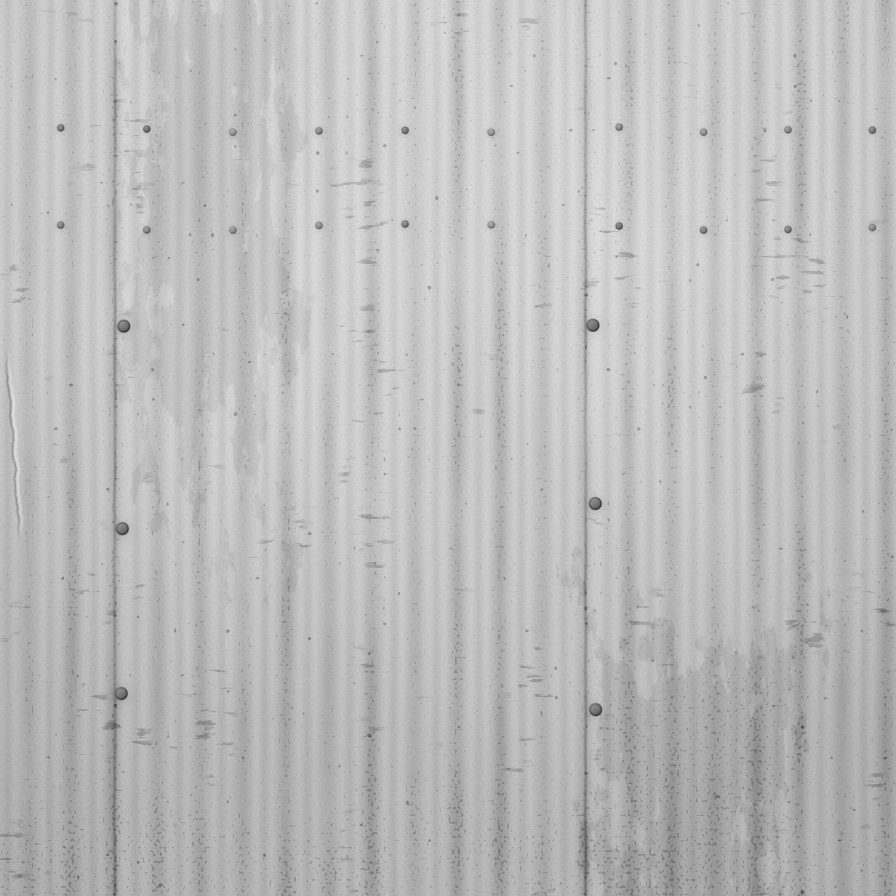
Reproduce this texture procedurally as a Shadertoy shader.

```glsl
// Weathered corrugated metal wall: about 21 vertical ribs, two lapped seams with
// bolts, and two rows of small fasteners. Ribs are periodic Gaussian bands;
// stains, specks and scuffs come from stretched and masked gradient noise.

const float RIB_PITCH = 0.0478;
const float RIB_START = 0.0325;
const float SEAM_LEFT = 0.1281;
const float SEAM_RIGHT = 0.6535;

float hash(vec2 p) {
    return fract(sin(dot(p, vec2(127.1, 311.7))) * 43758.5);
}

// Gradient noise, roughly -0.7 to 0.7
float corner(vec2 cell, vec2 offset) {
    float angle = 6.2832 * hash(cell + offset);
    return dot(vec2(cos(angle), sin(angle)), fract(cell) - offset);
}

float gradientNoise(vec2 p) {
    vec2 i = floor(p), f = p - i;
    vec2 u = f * f * f * (f * (f * 6.0 - 15.0) + 10.0);
    vec4 g = 6.2832 * vec4(hash(i), hash(i + vec2(1, 0)), hash(i + vec2(0, 1)), hash(i + 1.0));
    float a = dot(vec2(cos(g.x), sin(g.x)), f);
    float b = dot(vec2(cos(g.y), sin(g.y)), f - vec2(1, 0));
    float c = dot(vec2(cos(g.z), sin(g.z)), f - vec2(0, 1));
    float d = dot(vec2(cos(g.w), sin(g.w)), f - 1.0);
    return mix(mix(a, b, u.x), mix(c, d, u.x), u.y);
}

float fbm(vec2 p) {
    float sum = 0.0, gain = 1.0;
    for (int i = 0; i < 4; i++) {
        sum += gain * gradientNoise(p);
        p = p * 2.03 + 17.3;
        gain *= 0.5;
    }
    return sum;
}

float bell(float x, float width) {
    return exp(-x * x / (width * width));
}

// Ragged stain inside a box, frayed mostly along the vertical
float stain(vec2 p, vec2 center, vec2 halfSize) {
    vec2 q = abs(p - center) / halfSize;
    float fray = fbm(p * vec2(32.0, 7.0)) + 0.5 * fbm(p * vec2(70.0, 35.0));
    return smoothstep(-0.04, 0.1, 0.75 - max(q.x, q.y) + 0.75 * fray);
}

// Dark line along a seam with a bright lip on its right
float seam(vec2 p, float x, float strength) {
    float d = p.x - x - 0.001 * gradientNoise(vec2(x * 90.0, p.y * 22.0));
    float wear = 0.75 + 0.6 * gradientNoise(vec2(x * 50.0, p.y * 9.0));
    return 0.035 * bell(d - 0.008, 0.006) - strength * wear * bell(d, 0.0018);
}

// Round head: dark rim, grey dome lit from the upper left, soft shadow
float fastener(float shade, vec2 d, float radius, float tone, float aa) {
    float r = length(d);
    float dome = tone + 0.13 * dot(d / radius, vec2(-0.6, 0.8));
    dome -= 0.17 * smoothstep(0.55, 0.95, r / radius);
    shade -= 0.08 * bell(length(d + vec2(0.0, 0.2 * radius)), radius * 1.4);
    return mix(shade, dome, 1.0 - smoothstep(radius - aa, radius + aa, r));
}

float seamBolts(float shade, vec2 p, float x, vec3 heights, float aa) {
    for (int i = 0; i < 3; i++) {
        float shift = 0.004 * (hash(vec2(x, heights[i])) - 0.5);
        shade = fastener(shade, p - vec2(x + shift, heights[i]), 0.0073, 0.48, aa);
    }
    return shade;
}

// Two rows of small fasteners, one on every second rib
float fastenerRows(float shade, vec2 p, float startX, float pitch, float lastColumn, float aa) {
    float column = clamp(round((p.x - startX) / pitch), 0.0, lastColumn);
    for (int row = 0; row < 2; row++) {
        vec2 id = vec2(column + startX * 10.0, float(row));
        float y = 0.855 - 0.108 * float(row) + 0.008 * (hash(id) - 0.5);
        float tone = 0.48 + 0.14 * hash(id + 5.0);
        shade = fastener(shade, p - vec2(startX + pitch * column, y), 0.0041, tone, aa);
    }
    return shade;
}

void mainImage(out vec4 fragColor, in vec2 fragCoord) {
    vec2 p = fragCoord / iResolution.xy;
    float aa = 0.9 / iResolution.y;

    // Daylight falling off towards the ground and the sides
    float shade = mix(0.705, 0.825, smoothstep(-0.1, 0.75, p.y));
    shade -= 0.045 * pow(abs(2.0 * p.x - 1.0), 3.0) + 0.015 * fbm(p * vec2(5.0, 3.0));

    // Ribs: dark valley, faint middle crease, bright shoulders
    float rib = (p.x - RIB_START) / RIB_PITCH + 0.05 * gradientNoise(p * vec2(12.0, 4.0));
    float id = round(rib), d = rib - id;
    float valley = bell(d, 0.17) * (0.65 + 0.6 * hash(vec2(id, 3.0)));
    valley *= 1.0 + 0.7 * fbm(vec2(id * 7.3, p.y * 5.0));
    shade -= 0.075 * valley + 0.028 * bell(abs(d) - 0.5, 0.09);
    shade += 0.018 * bell(abs(d) - 0.32, 0.09);
    shade += 0.012 * gradientNoise(p * vec2(130.0, 3.0));
    shade += seam(p, SEAM_LEFT, 0.16) + seam(p, SEAM_RIGHT, 0.22);

    // Stains at the upper left and lower right
    float stains = stain(p, vec2(0.235, 0.76), vec2(0.1, 0.37));
    float lowStain = stain(p, vec2(0.78, 0.1), vec2(0.13, 0.22));
    shade -= 0.045 * stains + 0.05 * lowStain;

    // Specks gather in valleys, near the ground and in the lower stain
    float grime = 0.6 * valley + 0.45 * lowStain + 0.5 * smoothstep(0.2, 0.0, p.y);
    grime *= 0.8 + 0.7 * fbm(p * vec2(9.0, 7.0));
    float threshold = 0.43 - 0.33 * clamp(grime, 0.0, 1.0);
    shade -= 0.11 * smoothstep(threshold, threshold + 0.2, gradientNoise(p * vec2(290.0, 250.0)));
    shade -= 0.2 * smoothstep(0.48, 0.6, gradientNoise(p * 120.0 + 40.0));
    shade += 0.035 * gradientNoise(p * 370.0);

    // Short horizontal scuffs in scattered clumps
    float clump = smoothstep(0.2, 0.45, fbm(p * vec2(11.0, 8.0) + 31.0));
    shade -= 0.14 * clump * smoothstep(0.25, 0.5, fbm(p * vec2(28.0, 110.0)));

    // Long scratch near the left edge
    float scratch = p.x - mix(0.023, 0.008, (p.y - 0.4) / 0.2) - 0.003 * fbm(p.yy * 30.0);
    float span = smoothstep(0.39, 0.43, p.y) * smoothstep(0.62, 0.57, p.y);
    shade += span * (0.09 * bell(scratch - 0.002, 0.002) - 0.17 * bell(scratch + 0.001, 0.0014));

    shade = fastenerRows(shade, p, 0.0677, 0.0961, 5.0, aa);
    shade = fastenerRows(shade, p, 0.691, 0.0942, 3.0, aa);
    shade = seamBolts(shade, p, SEAM_LEFT + 0.009, vec3(0.636, 0.41, 0.226), aa);
    shade = seamBolts(shade, p, SEAM_RIGHT + 0.01, vec3(0.637, 0.438, 0.208), aa);
    fragColor = vec4(vec3(clamp(shade, 0.0, 1.0)), 1.0);
}
```
